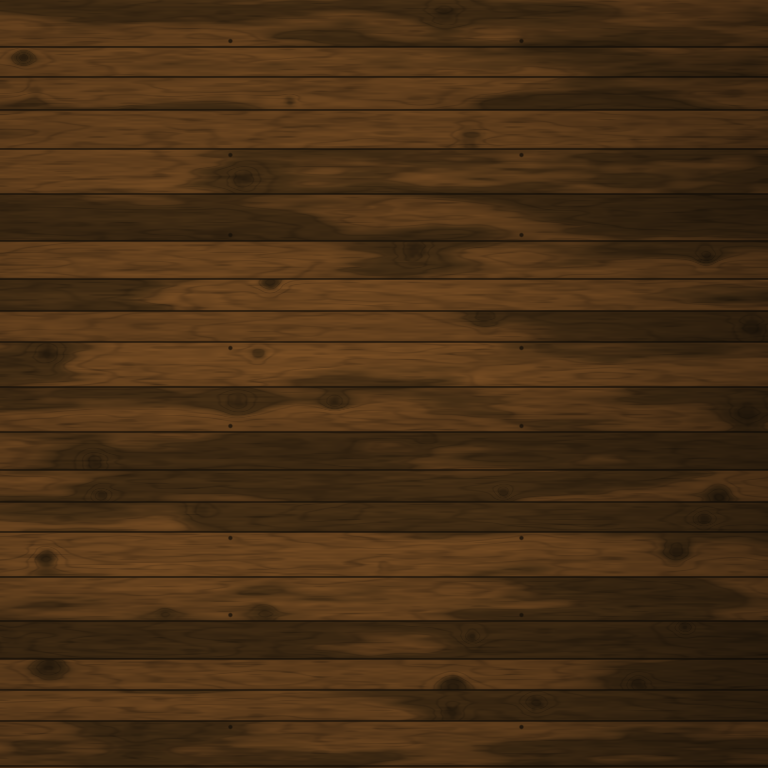
Write a WebGL 2 fragment shader that draws this texture.

```glsl
#version 300 es
precision highp float;
// Dark wall of twenty horizontal wooden planks of uneven width, with two columns of nails.
// Each plank blends pale sapwood and dark heartwood through a stretched noise field
// that bulges around knots; growth rings follow the contours of that same field.

uniform vec2 u_resolution;
out vec4 fragColor;

const int PLANKS = 20;
const float WALL_UNITS = 768.0; // plank widths add up to this, less a sliver
const float WIDTHS[PLANKS] = float[](47., 30., 33., 39., 45., 47., 38., 32., 31., 45.,
                                     45., 38., 32., 30., 45., 44., 38., 31., 31., 45.);
// Amount of heartwood at the left and right end of each plank, top to bottom
const float HEART_LEFT[PLANKS] = float[](.45, .25, .40, .30, .38, .60, .18, .38, .22, .40,
                                         .46, .48, .62, .70, .34, .42, .75, .25, .25, .42);
const float HEART_RIGHT[PLANKS] = float[](.55, .35, .50, .42, .45, .75, .52, .50, .60, .50,
                                          .58, .78, .38, .78, .48, .44, .70, .45, .92, .45);
const vec3 SAPWOOD = vec3(0.385, 0.247, 0.112);
const vec3 HEARTWOOD = vec3(0.225, 0.152, 0.068);
const vec3 KNOT_COLOR = vec3(0.135, 0.092, 0.043);
const vec3 SEAM_COLOR = vec3(0.085, 0.060, 0.030);
const vec2 FIGURE_SCALE = vec2(3.6, 27.0);
const float RING_COUNT = 7.0;
const float SEAM_HALF_WIDTH = 0.0008;
const float NAIL_RADIUS = 0.0026;
const float NAIL_INSET = 0.0078;
const vec2 NAIL_COLUMNS = vec2(0.300, 0.679);

float hash(vec2 p) {
    vec3 q = fract(vec3(p.xyx) * 0.1031);
    q += dot(q, q.yzx + 33.33);
    return fract((q.x + q.y) * q.z);
}

float noise(vec2 p) {
    vec2 i = floor(p), f = fract(p);
    f = f * f * (3.0 - 2.0 * f);
    return mix(mix(hash(i), hash(i + vec2(1, 0)), f.x),
               mix(hash(i + vec2(0, 1)), hash(i + vec2(1, 1)), f.x), f.y);
}

float fbm(vec2 p) {
    float sum = 0.0, gain = 0.56;
    for (int i = 0; i < 4; i++) {
        sum += gain * noise(p);
        p = p * 2.03 + 7.7;
        gain *= 0.48;
    }
    return sum;
}

// Wood colour at p (x along the plank, y from its centre line)
vec3 wood(vec2 p, float width, int plank) {
    float seed = float(plank) * 19.0 + 5.0;
    float swell = 0.0, core = 0.0;
    for (int k = 0; k < 3; k++) {
        vec2 id = vec2(seed, float(k) * 7.0 + 3.0);
        vec2 center = vec2((float(k) + hash(id)) / 3.0, (hash(id + 1.5) - 0.5) * width * 0.7);
        float size = mix(0.005, 0.014, hash(id + 4.2));
        vec2 d = (p - center) / size;
        float strength = smoothstep(0.25, 0.8, hash(id + 8.6));
        swell += strength * (0.34 * exp(-dot(d, d) * 0.35)
                           + 0.16 * exp(-dot(d * vec2(0.22, 0.6), d * vec2(0.22, 0.6))));
        float rough = 0.5 * (noise(p * 190.0 + seed) - 0.5);
        core += strength * (1.0 - smoothstep(0.2, 1.25, length(d * vec2(0.75, 1.0)) + rough));
    }
    // Heartwood figure and its contour rings
    float figure = fbm(p * FIGURE_SCALE + seed * vec2(1.7, 3.1)) + swell;
    float amount = mix(HEART_LEFT[plank], HEART_RIGHT[plank], smoothstep(0.3, 0.85, p.x));
    float heart = smoothstep(0.40, 0.62, figure + (amount - 0.5) * 0.9);
    float ring = pow(0.5 + 0.5 * sin(figure * RING_COUNT * 6.2832), 5.0);

    // Long streaks and short fibres
    float streak = noise(p * vec2(5.0, 150.0) + seed) - 0.5;
    float fibre = noise(p * vec2(45.0, 420.0) + seed * 2.0) - 0.5;
    float pores = smoothstep(0.74, 0.95, noise(p * vec2(24.0, 310.0) + seed * 3.0));
    vec3 color = mix(SAPWOOD, HEARTWOOD, heart * 0.9);
    color = mix(color, KNOT_COLOR, clamp(core, 0.0, 1.0) * 0.6);
    color *= 1.0 + 0.15 * streak + 0.13 * fibre - 0.12 * pores - 0.12 * ring;
    return color * mix(0.93, 1.05, hash(vec2(seed, 2.0)));
}

void main() {
    vec2 uv = gl_FragCoord.xy / u_resolution;
    float pixel = 1.0 / u_resolution.y;
    float depth = 1.0 - uv.y; // distance below the top edge

    // Find the plank and the nearest seam
    int plank = 0;
    float top = 0.0, edge = 0.0, seam = 1.0;
    for (int i = 0; i < PLANKS; i++) {
        if (depth >= edge) { plank = i; top = edge; }
        edge += WIDTHS[i] / WALL_UNITS;
        seam = min(seam, abs(depth - edge));
    }
    float width = WIDTHS[plank] / WALL_UNITS;
    float below = depth - top;
    vec3 color = wood(vec2(uv.x, below - width * 0.5), width, plank);

    // Lit upper lip, soft shade and dark gap at the seams
    color *= 1.0 + 0.13 * exp(-below * 350.0) - 0.2 * exp(-seam * 550.0);
    float gap = 1.0 - smoothstep(-0.5, 0.5, (seam - SEAM_HALF_WIDTH) / pixel);
    color = mix(color, SEAM_COLOR, gap * 0.9);

    // Nails near the shared edge of neighbouring wide planks
    int slot = plank % 5;
    float nailY = slot == 4 ? NAIL_INSET : width - NAIL_INSET;
    float nailX = min(abs(uv.x - NAIL_COLUMNS.x), abs(uv.x - NAIL_COLUMNS.y));
    float nail = length(vec2(nailX, below - nailY)) - NAIL_RADIUS;
    float nailMask = 1.0 - smoothstep(-pixel, pixel, nail);
    if (slot == 0 || slot == 4) color = mix(color, SEAM_COLOR, nailMask * 0.8);

    // Light falls off to the right and towards the corners
    vec2 offset = (uv - vec2(0.36, 0.52)) * vec2(1.0, 0.75);
    color *= 1.04 - 0.55 * dot(offset, offset) - 0.08 * smoothstep(0.6, 1.0, uv.x);
    fragColor = vec4(color, 1.0);
}
```
